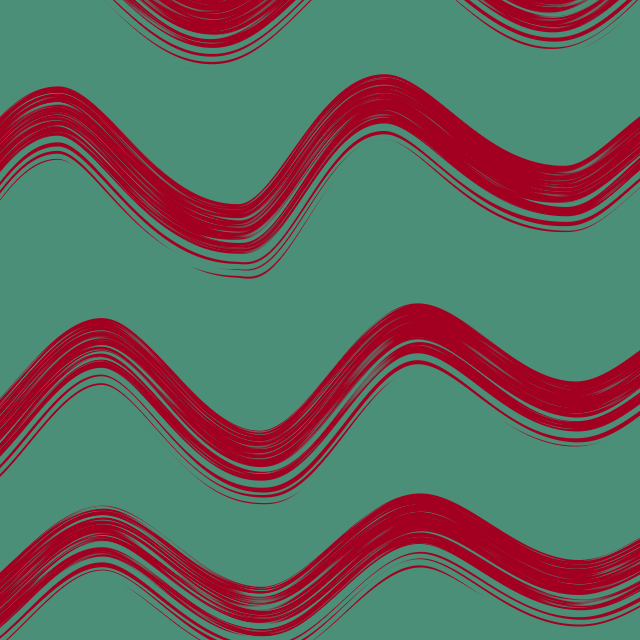
Write a Shadertoy shader that draws this pattern.

```glsl
// Four dry-brush waves in crimson on sea green, each swinging through two crests.
// A wave is eased between crest and trough nodes; the depth below its upper edge
// then drives the solid band, the noise scratches and the loose trailing bristles.

float gradientNoise(vec2 p) {
    vec2 cell = floor(p), f = p - cell;
    vec2 u = f * f * f * (f * (f * 6.0 - 15.0) + 10.0);
    float corner[4];
    for (int i = 0; i < 4; i++) {
        vec2 o = vec2(i & 1, i >> 1);
        float angle = 6.2832 * fract(sin(dot(cell + o, vec2(127.1, 311.7))) * 43758.5);
        corner[i] = dot(vec2(cos(angle), sin(angle)), f - o);
    }
    return mix(mix(corner[0], corner[1], u.x), mix(corner[2], corner[3], u.x), u.y);
}

// wave: first crest x, node spacing, trough lag, skew of the easing
float nodeX(int k, vec4 wave) {
    return wave.x + wave.y * float(k) + wave.z * float(k & 1);
}

float nodeY(int k, vec3 crests, vec3 troughs) {
    return (k & 1) == 1 ? troughs[(k + 1) / 2] : crests[k / 2];
}

float upperEdge(float x, vec4 wave, vec3 crests, vec3 troughs) {
    float y = 0.0;
    for (int k = -1; k < 4; k++) {
        float a = nodeX(k, wave), b = nodeX(k + 1, wave);
        if (x >= a) {
            float t = clamp((x - a) / (b - a), 0.0, 1.0);
            t += wave.w * t * (1.0 - t);
            y = mix(nodeY(k, crests, troughs), nodeY(k + 1, crests, troughs), smoothstep(0.0, 1.0, t));
        }
    }
    return y;
}

// Coverage of a shape from its signed distance, negative inside
float cover(float dist, float soft) {
    return clamp(0.5 - dist / soft, 0.0, 1.0);
}

// Ink at depth d below the upper edge of one stroke
float brushInk(float x, float d, float seed, float soft) {
    float pooled = exp(-pow((x - 0.76) / 0.13, 2.0)) * step(seed, 2.5);
    float wear = 0.55 + 0.7 * gradientNoise(vec2(x * 4.0, seed * 7.3 + 0.5)) - 0.6 * pooled;

    // Solid band with a slightly ragged lower side
    float lower = 0.078 + 0.004 * gradientNoise(vec2(x * 5.0, seed * 3.1 + 0.4));
    float ink = cover(max(-d, d - lower), soft);

    // Broad and hairline scratches along the stroke
    float broad = gradientNoise(vec2(x * 6.0 + seed * 17.0, d * 150.0 + seed * 31.0));
    float fine = gradientNoise(vec2(x * 11.0 + seed * 23.0, d * 330.0 + seed * 13.0));
    ink *= 1.0 - cover(0.56 - 0.32 * wear - broad, 150.0 * soft);
    ink *= 1.0 - cover(0.58 - 0.36 * wear - fine, 270.0 * soft) * 0.9;

    // Tapering split that frees the lower strand
    float split = 0.058 + 0.009 * gradientNoise(vec2(x * 3.0, seed * 5.7 + 0.3));
    float gap = 0.0065 * (gradientNoise(vec2(x * 5.0, seed * 9.1 + 0.6)) + 0.35 * wear);
    ink *= 1.0 - cover(abs(d - split) - gap, soft) * smoothstep(0.0, 0.0008, gap);

    // Loose bristles, thinner and more broken further out
    for (int j = 0; j < 3; j++) {
        float n = float(j);
        float row = seed * 5.3 + n * 9.7 + 0.4;
        float offset = 0.0915 + 0.011 * n + 0.004 * gradientNoise(vec2(x * 3.0, row));
        float halfWidth = 0.0024 - 0.0013 * n + 0.004 * gradientNoise(vec2(x * 4.0, row + 40.0));
        float bristle = cover(abs(d - offset) - halfWidth, soft);
        ink = max(ink, bristle * smoothstep(0.0, 0.0007, halfWidth));
    }
    return ink;
}

void mainImage(out vec4 fragColor, in vec2 fragCoord) {
    vec2 uv = fragCoord / iResolution.xy;

    // Strokes from bottom to top
    vec4 waves[4] = vec4[4](
        vec4(0.161, 0.248, 0.0, 0.12), vec4(0.159, 0.247, 0.0, 0.12),
        vec4(0.091, 0.255, 0.026, 0.30), vec4(0.065, 0.266, 0.0, 0.05));
    vec3 crests[4] = vec3[4](
        vec3(0.210, 0.229, 0.219), vec3(0.503, 0.526, 0.526),
        vec3(0.865, 0.884, 0.863), vec3(1.167, 1.173, 1.195));
    vec3 troughs[4] = vec3[4](
        vec3(0.056, 0.083, 0.125), vec3(0.316, 0.327, 0.404),
        vec3(0.674, 0.681, 0.741), vec3(1.000, 1.004, 1.029));

    float ink = 0.0;
    for (int i = 0; i < 4; i++) {
        float edge = upperEdge(uv.x, waves[i], crests[i], troughs[i]);
        float ahead = upperEdge(uv.x + 0.004, waves[i], crests[i], troughs[i]);
        float slope = (ahead - edge) / 0.004;

        // The stroke thickens vertically on steep runs
        float stretch = sqrt(1.0 + 0.3 * slope * slope);
        float soft = sqrt(1.0 + slope * slope) / (stretch * iResolution.y);
        ink = max(ink, brushInk(uv.x, (edge - uv.y) / stretch, float(i), soft));
    }

    vec3 seaGreen = vec3(0.30, 0.56, 0.47);
    vec3 crimson = vec3(0.64, 0.0, 0.13);
    fragColor = vec4(mix(seaGreen, crimson, ink), 1.0);
}
```
